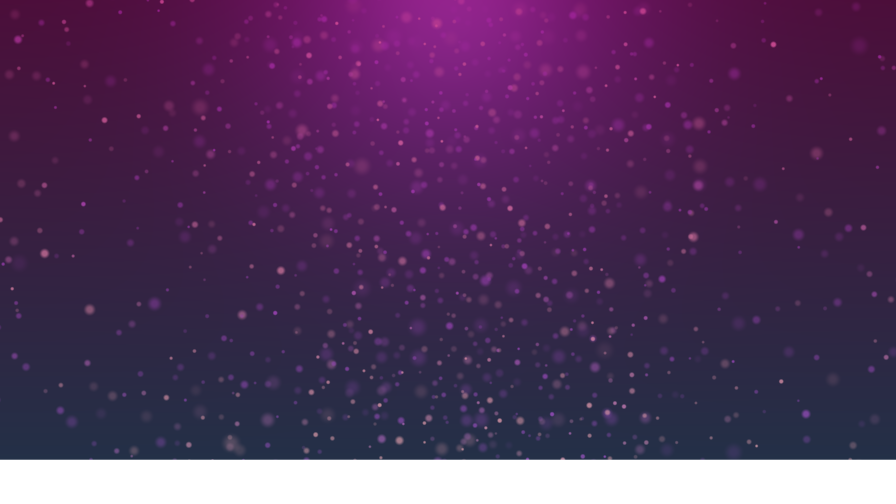
Give the GLSL for this background, as a Shadertoy shader.

```glsl
#define FLOOR_Y 0.088
#define GLOW_POS vec2(0.01, 1.02)
#define GLOW_FALLOFF 5.8
#define CORE_FALLOFF 28.0
#define DUST_LAYERS 5
#define DUST_CENTER 0.03
#define DUST_SPREAD 0.44
#define LOW_COLOR vec3(0.138, 0.188, 0.278)
#define HIGH_COLOR vec3(0.295, 0.055, 0.225)
#define GLOW_COLOR vec3(0.215, 0.045, 0.270)
#define CORE_COLOR vec3(0.070, 0.040, 0.060)

vec2 hash2(vec2 p) {
    vec3 q = fract(p.xyx * vec3(0.1031, 0.1030, 0.0973));
    q += dot(q, q.yzx + 33.33);
    return fract((q.xx + q.yz) * q.zy);
}

float gradientNoise(vec2 p) {
    vec2 cell = floor(p), f = fract(p);
    vec2 u = f * f * f * (f * (f * 6.0 - 15.0) + 10.0);
    vec2 e = vec2(0.0, 1.0);
    float a = dot(hash2(cell) * 2.0 - 1.0, f);
    float b = dot(hash2(cell + e.yx) * 2.0 - 1.0, f - e.yx);
    float c = dot(hash2(cell + e.xy) * 2.0 - 1.0, f - e.xy);
    float d = dot(hash2(cell + e.yy) * 2.0 - 1.0, f - e.yy);
    return mix(mix(a, b, u.x), mix(c, d, u.x), u.y);
}

// Vertical gradient lit by a wide glow with a small bright core
vec3 backdrop(vec2 p) {
    float height = clamp((p.y - FLOOR_Y) / (1.0 - FLOOR_Y), 0.0, 1.0);
    vec2 toGlow = p - GLOW_POS;
    float d2 = dot(toGlow, toGlow);
    return mix(LOW_COLOR, HIGH_COLOR, height)
         + GLOW_COLOR * exp(-GLOW_FALLOFF * d2)
         + CORE_COLOR * exp(-CORE_FALLOFF * d2);
}

// Share of grid cells holding a speck, thickest around the middle column
float dustDensity(vec2 p) {
    float x = (p.x - DUST_CENTER) / DUST_SPREAD;
    return 0.10 + 0.48 * exp(-x * x) + 0.25 * gradientNoise(p * 5.0 + 17.0);
}

// One jittered grid of specks; softness runs from 0 (crisp) to 1 (blurred)
vec3 addDust(vec3 color, vec2 p, float layer, float softness, float pixel) {
    float size = mix(0.042, 0.062, softness);
    vec2 grid = p / size + layer * vec2(7.37, 3.71) + 40.0;
    vec2 cell = floor(grid);
    vec2 seed = cell + layer * 61.0;
    vec2 shape = hash2(seed + 11.3);
    vec2 look = hash2(seed + 47.9);

    // Keep each speck inside its own cell
    float radius = mix(0.0022, 0.0054, shape.x * shape.x) * (1.0 + 1.6 * softness);
    float margin = min(0.45, radius * 1.6 / size);
    vec2 center = mix(vec2(margin), vec2(1.0 - margin), hash2(seed));
    float dist = length(grid - cell - center) * size;
    float blur = max(pixel, radius * mix(0.5, 0.75, softness));
    float disc = 1.0 - smoothstep(radius - blur, radius + blur, dist);

    // Pink and violet aloft, paler peach and lavender below
    vec2 home = p + (cell + center - grid) * size;
    vec3 warm = mix(vec3(0.80, 0.62, 0.64), vec3(0.82, 0.27, 0.58), home.y);
    vec3 cool = mix(vec3(0.56, 0.33, 0.74), vec3(0.65, 0.14, 0.62), home.y);
    vec3 tint = mix(cool, warm, smoothstep(0.25, 0.75, look.x - 0.2 * softness));
    float present = step(shape.y, dustDensity(home));
    float alpha = mix(0.25, 0.90, look.y) * mix(1.0, 0.35, softness);
    return mix(color, tint, disc * present * alpha);
}

void mainImage(out vec4 fragColor, in vec2 fragCoord) {
    float pixel = 1.0 / iResolution.y;
    vec2 p = fragCoord * pixel;
    p.x -= 0.5 * iResolution.x * pixel;

    // Blurred layers first, crisp specks last
    vec3 color = backdrop(p);
    for (int i = 0; i < DUST_LAYERS; i++) {
        float softness = 1.0 - float(i) / float(DUST_LAYERS - 1);
        color = addDust(color, p, float(i) + 1.0, softness, pixel);
    }

    // Plain white strip along the bottom
    float panel = smoothstep(-0.5 * pixel, 0.5 * pixel, p.y - FLOOR_Y);
    fragColor = vec4(mix(vec3(1.0), color, panel), 1.0);
}
```
